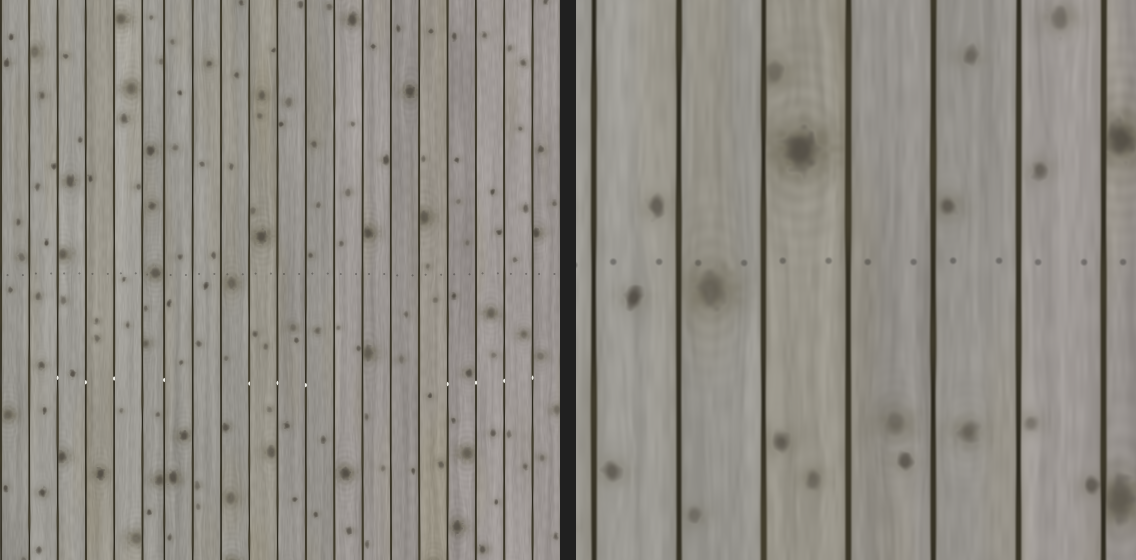
Left: the whole. Right: its middle third, enlarged.
Reproduce this texture procedurally as a three.js fragment shader.

```glsl
// Weathered grey timber cladding: twenty vertical boards with knots, grain and dark seams.
#define PITCHES 19.77
#define NARROW_INDEX 5.0
#define NARROW_WIDTH 0.77
#define FIRST_SEAM 0.0015
#define SEAM_HALF 0.0014
#define SEAM_SOFT 0.0014
#define KNOT_ROWS 10.0
#define KNOT_CHANCE 0.72
#define GRAIN 0.085
#define TONE_SPREAD 0.045
#define GAP_HEIGHT 0.318

varying vec2 vUv;

const vec3 GREY = vec3(0.605, 0.597, 0.573);
const vec3 PINK = vec3(0.612, 0.588, 0.578);
const vec3 OLIVE = vec3(0.590, 0.565, 0.495);
const vec3 KNOT = vec3(0.30, 0.28, 0.25);
const vec3 STAIN = vec3(0.44, 0.42, 0.35);
const vec3 SEAM = vec3(0.20, 0.185, 0.135);
const vec3 DAYLIGHT = vec3(0.93, 0.93, 0.90);

float hash(vec2 p) {
  return fract(sin(dot(p, vec2(127.1, 311.7))) * 43758.5);
}

float noise(vec2 p) {
  vec2 i = floor(p), f = fract(p);
  f = f * f * (3.0 - 2.0 * f);
  return mix(mix(hash(i), hash(i + vec2(1.0, 0.0)), f.x),
             mix(hash(i + vec2(0.0, 1.0)), hash(i + 1.0), f.x), f.y);
}

// Returns board index, left edge and width, the last two in canvas units.
vec3 boardAt(float x) {
  float u = (x - FIRST_SEAM) * PITCHES;
  float after = step(NARROW_INDEX + NARROW_WIDTH, u);
  float shift = after * (1.0 - NARROW_WIDTH);
  float id = floor(u + shift);
  float width = id == NARROW_INDEX ? NARROW_WIDTH : 1.0;
  return vec3(id, (id - shift) / PITCHES + FIRST_SEAM, width / PITCHES);
}

void main() {
  vec2 p = vUv;
  p.x += 0.0008 * (noise(vec2(floor(p.x * 9.0), p.y * 4.0)) - 0.5);
  vec3 board = boardAt(p.x);
  float id = board.x;
  float across = p.x - board.y;

  // Knots, their stains and the way they push the grain aside
  float core = 0.0, halo = 0.0, bend = 0.0, rings = 0.0;
  float row = floor(p.y * KNOT_ROWS);
  for (int k = -1; k <= 1; k++) {
    vec2 cell = vec2(id, row + float(k));
    float present = step(hash(cell + 3.7), KNOT_CHANCE);
    float big = pow(hash(cell + 9.1), 3.0);
    vec2 center = vec2(board.y + board.z * mix(0.12, 0.88, hash(cell + 1.3)),
                       (cell.y + hash(cell + 5.9)) / KNOT_ROWS);
    vec2 q = p - center;
    float r = mix(0.0038, 0.0085, big);
    float ragged = 0.65 + 0.7 * noise(p * 230.0 + cell * 7.0);
    float d = length(q * vec2(1.0, mix(0.6, 0.95, hash(cell + 2.2)))) / r;
    core = max(core, present * mix(0.35, 0.85, hash(cell + 6.4))
                     * (1.0 - smoothstep(0.3, 1.45, d * ragged)));
    float spread = length(q * vec2(0.75, 1.0)) / (r * 2.1);
    halo = max(halo, present * (0.3 + 0.5 * big) * exp(-spread * spread) * ragged);
    float reach = exp(-dot(q * vec2(1.0, 0.35), q * vec2(1.0, 0.35)) / (r * r * 6.0));
    bend -= present * 0.6 * q.x * reach;
    rings += present * big * reach * sin(d * 6.0);
  }

  // Grain from broad streaks down to short fibres
  vec2 g = vec2(p.x + bend, p.y) + vec2(id * 0.37, id * 1.91);
  g.x += 0.004 * (noise(vec2(id * 5.0, p.y * 5.0)) - 0.5);
  float streak = noise(g * vec2(95.0, 1.6)) - 0.5;
  float line = noise(g * vec2(240.0, 7.0)) - 0.5;
  float fibre = noise(g * vec2(430.0, 65.0)) - 0.5;
  float cloud = noise(g * vec2(20.0, 7.0)) - 0.5;
  float grain = 0.75 * streak + 0.55 * line + 0.5 * fibre + 0.4 * cloud;

  // Board colour: greyer on the left, pinker on the right, a few olive
  vec3 wood = mix(GREY, PINK, smoothstep(0.45, 0.85, p.x + 0.2 * hash(vec2(id, 8.0)) - 0.1));
  float oliveBoard = step(0.78, hash(vec2(id, 21.0)));
  wood = mix(wood, OLIVE, 0.4 * oliveBoard + 0.35 * smoothstep(0.55, 0.9, noise(g * vec2(35.0, 5.0))));
  wood += TONE_SPREAD * (hash(vec2(id, 4.0)) - 0.5) + GRAIN * grain + 0.018 * rings;

  // Faint nail marks along the rails
  float rail = abs(p.y - 0.51 - 0.004 * (hash(vec2(id, 31.0)) - 0.5));
  float nailX = abs(abs(across / board.z - 0.5) - 0.27) * board.z;
  wood *= 1.0 - 0.28 * (1.0 - smoothstep(0.0008, 0.0028, length(vec2(nailX, rail))));

  wood = mix(wood, STAIN, clamp(halo, 0.0, 0.75));
  wood = mix(wood, KNOT, core);

  // Seams with a mossy, shaded border
  float edge = min(across, board.z - across);
  float seamId = id + step(0.5 * board.z, across);
  float wear = noise(vec2(seamId * 13.0, p.y * 28.0));
  float seamHalf = SEAM_HALF * mix(0.65, 1.15, wear);
  wood = mix(wood, STAIN, 0.45 * exp(-edge / 0.0022) * (0.5 + wear));
  float seam = 1.0 - smoothstep(seamHalf - 0.5 * SEAM_SOFT, seamHalf + SEAM_SOFT, edge);
  vec3 color = mix(wood, SEAM * (0.8 + 0.5 * wear), seam);

  // Small openings where daylight shows through the seams
  float openSeam = step(0.55, hash(vec2(seamId, 17.0)));
  float gapY = GAP_HEIGHT + 0.016 * (hash(vec2(seamId, 12.0)) - 0.5);
  float gap = length(vec2(edge / 0.0022, (p.y - gapY) / 0.0045));
  color = mix(color, DAYLIGHT, openSeam * (1.0 - smoothstep(0.5, 1.1, gap)));

  gl_FragColor = vec4(clamp(color, 0.0, 1.0), 1.0);
}
```
